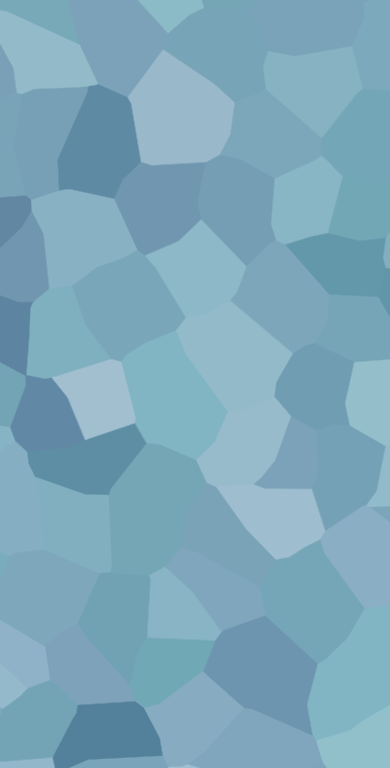
This background is drawn by a Shadertoy shader. Its source:

```glsl
const float CELLS_ACROSS = 5.8;
const float DROPPED_SITES = 0.24;

vec2 hash22(vec2 p) {
    vec3 q = fract(vec3(p.xyx) * vec3(0.1031, 0.1030, 0.0973));
    q += dot(q, q.yzx + 33.33);
    return fract((q.xx + q.yz) * q.zy);
}

float ramp(float a, float b, float x) {
    return clamp((x - a) / (b - a), 0.0, 1.0);
}

// Triangle waves keep borders straight between occasional kinks
vec2 bend(vec2 p, float amount) {
    vec2 wave = abs(fract(p.yx * vec2(0.43, 0.37) + p * 0.13) - 0.5);
    return p + amount * (wave - 0.25);
}

// Tone stops are placed so that mid blues cover most of the area
vec3 toneColor(float t) {
    vec3 c = vec3(0.33, 0.51, 0.61);
    c = mix(c, vec3(0.40, 0.58, 0.67), ramp(0.03, 0.09, t));
    c = mix(c, vec3(0.465, 0.645, 0.718), ramp(0.09, 0.22, t));
    c = mix(c, vec3(0.53, 0.70, 0.77), ramp(0.42, 0.72, t));
    return mix(c, vec3(0.62, 0.765, 0.815), ramp(0.78, 0.97, t));
}

vec3 cellColor(vec2 cell, float height) {
    vec2 rnd = hash22(cell + 71.0);
    // An additive lattice spreads the tones evenly, the hash hides its order
    float tone = fract(dot(cell, vec2(0.7549, 0.5698)) + 0.4 * rnd.x);
    vec3 middle = vec3(0.485, 0.66, 0.735);
    // Calm upper part, livelier and lighter lower part
    float contrast = mix(1.12, 0.72, smoothstep(0.2, 0.9, height));
    vec3 color = middle + (toneColor(tone) - middle) * contrast;
    color += 0.012 * (0.5 - height);
    // Drift between teal and slate
    return color + (rnd.y - 0.5) * vec3(0.045, -0.022, 0.012);
}

void mainImage(out vec4 fragColor, in vec2 fragCoord) {
    float pixel = CELLS_ACROSS / iResolution.x;
    float rows = iResolution.y * pixel;
    vec2 p = bend(fragCoord * pixel, 0.5);
    vec2 base = floor(p);

    // Two nearest sites; dropped ones leave larger, uneven cells
    float d1 = 1e5, d2 = 1e5;
    vec2 cell1 = base, cell2 = base, site1 = p, site2 = p;
    for (int y = -2; y <= 2; y++) {
        for (int x = -2; x <= 2; x++) {
            vec2 cell = base + vec2(x, y);
            if (hash22(cell + 133.0).x < DROPPED_SITES) continue;
            vec2 site = cell + hash22(cell + 19.0);
            vec2 delta = site - p;
            float d = dot(delta, delta);
            if (d < d1) {
                d2 = d1; cell2 = cell1; site2 = site1;
                d1 = d; cell1 = cell; site1 = site;
            } else if (d < d2) {
                d2 = d; cell2 = cell; site2 = site;
            }
        }
    }

    // Flat facets with a smoothed border
    float border = (d2 - d1) / (2.0 * max(length(site2 - site1), 1e-4));
    float blend = 0.5 - 0.5 * smoothstep(0.0, 0.8 * pixel, border);
    vec3 near = cellColor(cell1, clamp(site1.y / rows, 0.0, 1.0));
    vec3 next = cellColor(cell2, clamp(site2.y / rows, 0.0, 1.0));
    fragColor = vec4(mix(near, next, blend), 1.0);
}
```
